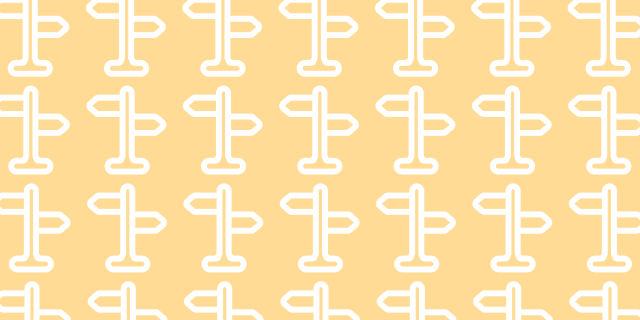
Reproduce this pattern procedurally as a Shadertoy shader.

```glsl
// Rows of white outlined signposts on a plain pale orange ground.

float segmentDistance(vec2 p, vec2 a, vec2 b) {
    vec2 ab = b - a;
    return length(p - a - ab * clamp(dot(p - a, ab) / dot(ab, ab), 0.0, 1.0));
}

// Union with a circular fillet of radius r.
float filletUnion(float a, float b, float r) {
    return max(r, min(a, b)) - length(max(r - vec2(a, b), 0.0));
}

// Arrow board pointing along +x, with rounded corners.
float boardDistance(vec2 p, float tipX) {
    p.y = abs(p.y);
    vec2 corner = vec2(tipX - 6.8, 5.8);
    vec2 tip = vec2(tipX, 0.0);
    vec2 normal = normalize(vec2(corner.y, tip.x - corner.x));
    float side = max(p.y - corner.y, dot(p - tip, normal));
    float edge = min(segmentDistance(p, vec2(-20.0, corner.y), corner),
                     segmentDistance(p, corner, tip));
    return sign(side) * edge - 4.0;
}

// Signpost outline; x is centred on the post, y runs down from its top.
float signpostDistance(vec2 p) {
    float halfStroke = 3.55;
    float post = segmentDistance(p, vec2(0.0, 9.05), vec2(0.0, 88.0)) - 5.5;
    float base = segmentDistance(p, vec2(-17.0, 96.7), vec2(17.0, 96.7)) - 6.5;
    float stand = abs(filletUnion(post, base, 7.0)) - halfStroke;

    // Boards stop at the post, so its slot stays clear.
    float left = abs(boardDistance(vec2(-p.x, p.y - 24.3), 41.2)) - halfStroke;
    float right = abs(boardDistance(vec2(p.x, p.y - 47.0), 39.4)) - halfStroke;
    left = max(left, p.x + 5.5);
    right = max(right, 5.5 - p.x);
    return min(stand, min(left, right));
}

void mainImage(out vec4 fragColor, in vec2 fragCoord) {
    // The canvas is 384 units high, measured from the top.
    float unitsPerPixel = 384.0 / iResolution.y;
    vec2 p = vec2(fragCoord.x, iResolution.y - fragCoord.y) * unitsPerPixel;

    // Grid of signposts, each row slightly further right.
    vec2 spacing = vec2(115.6, 117.4);
    float row = floor((p.y + 19.7) / spacing.y);
    p -= vec2(36.3 + 0.7 * row, spacing.y * row - 14.7);
    p.x -= spacing.x * round(p.x / spacing.x);

    float ink = clamp(0.5 - signpostDistance(p) / unitsPerPixel, 0.0, 1.0);
    fragColor = vec4(mix(vec3(1.0, 0.86, 0.59), vec3(1.0), ink), 1.0);
}
```
